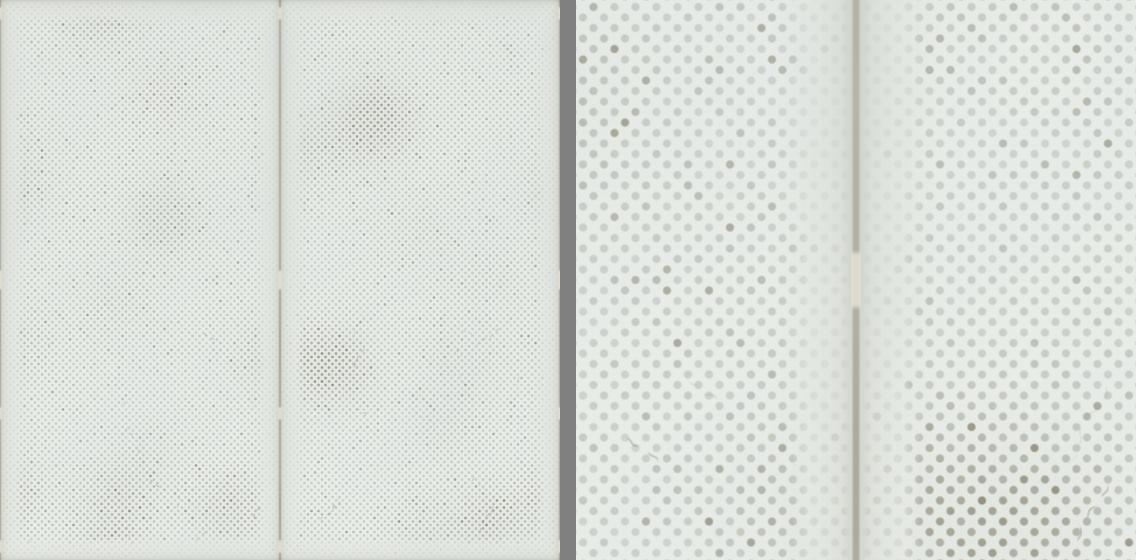
Left: the whole. Right: its middle third, enlarged.
Give the GLSL for this texture, as a WebGL 1 fragment shader.

```glsl
precision highp float;
// Two worn off-white perforated panels with staggered pinholes, grimy seams and fine scratches.
uniform vec2 u_resolution;

#define PANELS 2.0          // panels across
#define DOTS 80.0           // holes in one row across the canvas
#define DOT_RADIUS 0.0024
#define MARGIN 0.037        // faded border of each panel
#define SEAM_HALF 0.0019
#define GRIME_CELLS 6.0
#define SCRATCHES 30
#define PAINT vec3(0.908, 0.924, 0.906)
#define RIM vec3(0.872, 0.890, 0.868)
#define HOLE vec3(0.745, 0.775, 0.750)
#define GRIME vec3(0.570, 0.550, 0.480)
#define CLIP vec3(0.900, 0.885, 0.835)

float hash(vec2 p) {
  return fract(sin(dot(p, vec2(127.1, 311.7))) * 43758.545);
}

// Layered sines that repeat over the unit square
float waves(vec2 p) {
  vec2 a = p * 6.28319;
  float s = sin(2.0 * a.x + 1.7 * sin(a.y)) + sin(3.0 * a.y + 1.3 * sin(2.0 * a.x));
  s += 0.6 * sin(5.0 * a.x - 4.0 * a.y + sin(3.0 * a.y));
  return s / 5.2 + 0.5;
}

// Soft cellular blobs of uneven strength
float grimePatches(vec2 p) {
  vec2 q = p * GRIME_CELLS, cell = floor(q);
  float total = 0.0;
  for (int j = -1; j <= 1; j++) {
    for (int i = -1; i <= 1; i++) {
      vec2 c = cell + vec2(float(i), float(j));
      vec2 id = mod(c, GRIME_CELLS);
      vec2 center = c + vec2(hash(id), hash(id + 17.3));
      vec2 d = q - center;
      float strength = hash(id + 41.9);
      total += strength * strength * exp(-6.0 * dot(d, d));
    }
  }
  return min(total, 1.0);
}

// Thin broken marks, crowded into the lower part
float scratches(vec2 p, float px) {
  float total = 0.0;
  for (int i = 0; i < SCRATCHES; i++) {
    float n = float(i) + 1.0;
    vec2 center = vec2(hash(vec2(n, 1.0)), 0.03 + 0.42 * pow(hash(vec2(n, 2.0)), 1.3));
    float angle = 2.4 * (hash(vec2(n, 3.0)) - 0.5);
    float halfLength = mix(0.006, 0.036, hash(vec2(n, 4.0)));
    vec2 d = p - center;
    float c = cos(angle), s = sin(angle);
    vec2 q = vec2(c * d.x - s * d.y, s * d.x + c * d.y);
    q.x += 0.002 * sin(q.y * 170.0 + n) + 0.0008 * sin(q.y * 610.0);
    float line = 1.0 - smoothstep(0.0003, 0.0005 + px, abs(q.x));
    float ends = 1.0 - smoothstep(0.6 * halfLength, halfLength, abs(q.y));
    float breaks = smoothstep(-0.6, 0.6, sin(q.y * 420.0 + n * 3.0));
    total += line * ends * breaks * mix(0.2, 0.7, hash(vec2(n, 5.0)));
  }
  return min(total, 1.0);
}

// Light fasteners along the seams, with one position left empty
float seamClips(float y, float x, float px) {
  float total = 0.0;
  for (int i = 0; i < 5; i++) {
    float n = float(i);
    float present = 1.0 - step(2.5, n) * step(n, 3.5);
    float along = abs(y - (0.024 + 0.238 * n));
    float size = i == 2 ? 0.018 : 0.012;
    total += present * (1.0 - smoothstep(size - 0.004, size + px, along));
  }
  return total * (1.0 - smoothstep(0.0022, 0.0028 + px, x));
}

void main() {
  vec2 p = gl_FragCoord.xy / u_resolution;
  float px = 1.0 / min(u_resolution.x, u_resolution.y);

  // Distance to the panel borders
  float across = fract(p.x * PANELS);
  float seamX = min(across, 1.0 - across) / PANELS;
  float edgeY = min(p.y, 1.0 - p.y);
  float inside = min(seamX, edgeY);
  float field = smoothstep(MARGIN - 0.012, MARGIN + 0.008, inside);

  // Painted surface
  float tone = waves(p);
  float patches = grimePatches(p);
  vec3 color = mix(RIM, PAINT, smoothstep(0.0, MARGIN * 1.5, inside));
  color += 0.012 * (0.5 - p.y) + 0.012 * (tone - 0.5) * vec3(1.2, 1.0, 0.6);
  color -= 0.025 * patches * field;

  // Staggered holes on a diagonal lattice
  vec2 lattice = vec2(p.x + p.y, p.x - p.y) * DOTS;
  vec2 id = floor(lattice);
  float holeDistance = length(lattice - id - 0.5) / (1.41421 * DOTS);
  float soft = max(0.0008, 0.7 * px);
  float hole = 1.0 - smoothstep(DOT_RADIUS - soft, DOT_RADIUS + soft, holeDistance);
  float speck = hash(id);
  float dirt = clamp(0.75 * patches + 0.18 * tone + 0.7 * pow(speck, 12.0), 0.0, 1.0);
  vec3 holeColor = mix(HOLE, GRIME, dirt * mix(0.5, 1.0, hash(id + 9.7)));
  float depth = mix(0.22, mix(0.55, 0.95, max(dirt, 0.5 * speck)), field);
  color = mix(color, holeColor, hole * depth * smoothstep(0.003, 0.008, inside));

  // Scratches, seam shading and clips
  color = mix(color, GRIME, 0.55 * scratches(p, px));
  float shade = 0.30 * exp(-seamX / 0.005) + 0.28 * exp(-edgeY / 0.004);
  float groove = 1.0 - smoothstep(SEAM_HALF - 0.5 * px, SEAM_HALF + px, seamX);
  color = mix(color, GRIME, min(shade + groove * (0.25 + 0.15 * tone), 0.7));
  color = mix(color, CLIP, 0.85 * seamClips(p.y, seamX, px));

  gl_FragColor = vec4(clamp(color, 0.0, 1.0), 1.0);
}
```
